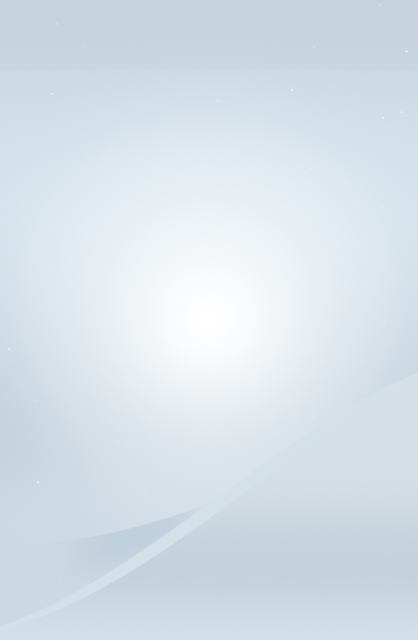
Write a Shadertoy shader that draws this background.

```glsl
const vec3 WHITE = vec3(1.0);
const vec3 SKY_TOP = vec3(0.785, 0.837, 0.882);
const vec3 SKY_PALE = vec3(0.830, 0.885, 0.922);
const vec3 SKY_DEEP = vec3(0.758, 0.817, 0.863);
const vec3 SKY_LOW = vec3(0.800, 0.850, 0.890);
const vec3 HILL_PALE = vec3(0.835, 0.874, 0.903);
const vec3 HILL_DEEP = vec3(0.770, 0.821, 0.858);
const vec3 HILL_BASE = vec3(0.825, 0.873, 0.910);
const vec3 FOLD_PALE = vec3(0.800, 0.850, 0.888);
const vec3 FOLD_SHADE = vec3(0.745, 0.808, 0.860);
const vec3 RIBBON = vec3(0.832, 0.880, 0.912);

float hash(vec2 p) {
    return fract(sin(dot(p, vec2(127.1, 311.7))) * 43758.5453);
}

// Coverage below a height, softened by the given width
float below(float y, float height, float blur) {
    return 1.0 - smoothstep(height - blur, height + blur, y);
}

vec3 skyColor(float y, float blur) {
    vec3 color = mix(SKY_LOW, SKY_DEEP, smoothstep(0.18, 0.34, y));
    color = mix(color, SKY_PALE, smoothstep(0.34, 0.68, y));
    color = mix(color, SKY_TOP, smoothstep(0.70, 1.0, y));
    return color - 0.010 * (1.0 - below(y, 0.891, blur));
}

float glowAmount(float r) {
    return exp(-pow(r / 0.36, 1.5)) * (1.0 - smoothstep(0.35, 0.75, r));
}

vec3 hillColor(float y) {
    vec3 color = mix(HILL_BASE, HILL_DEEP, smoothstep(0.0, 0.11, y));
    return mix(color, HILL_PALE, smoothstep(0.11, 0.28, y));
}

float ribbonTop(float x) {
    return 0.021 + x * (0.221 + x * (0.479 - 0.303 * x));
}

float ribbonWidth(float x) {
    return 0.005 + 0.019 * sin(3.14159 * x);
}

float foldTop(float x) {
    return 0.146 + 0.02 * x + 0.23 * x * x;
}

// One faint speck in a few cells of a jittered grid
float specks(vec2 p, float cells, float blur) {
    vec2 cell = floor(p * cells);
    vec2 jitter = vec2(hash(cell + 3.1), hash(cell + 8.7));
    vec2 center = (cell + 0.2 + 0.6 * jitter) / cells;
    float radius = mix(0.001, 0.003, hash(cell + 5.3));
    float dotMask = 1.0 - smoothstep(radius - blur, radius + blur, length(p - center));
    return dotMask * step(0.90, hash(cell)) * hash(cell + 1.9);
}

void mainImage(out vec4 fragColor, in vec2 fragCoord) {
    vec2 uv = fragCoord / iResolution.xy;
    vec2 p = vec2(uv.x, uv.y * iResolution.y / iResolution.x);
    vec2 center = vec2(0.5, 0.502 * iResolution.y / iResolution.x);
    float blur = 1.0 / iResolution.y;

    // Sky with a central glow
    float r = length(p - center);
    vec3 color = skyColor(uv.y, blur);
    color = mix(color, WHITE, glowAmount(r));
    color += 0.10 * specks(p, 18.0, blur) * smoothstep(0.25, 0.55, r);

    // Fold at the left, shaded towards the ribbon
    float edge = foldTop(uv.x);
    float depth = edge - uv.y;
    float shade = smoothstep(0.10, 0.28, uv.x) * (1.0 - smoothstep(0.02, 0.09, depth));
    vec3 fold = mix(FOLD_PALE, FOLD_SHADE, shade);
    float foldMask = below(uv.y, edge, blur) * (1.0 - smoothstep(0.38, 0.54, uv.x));
    color = mix(color, fold, 0.85 * foldMask);

    // Ribbon and the hill under it
    float top = ribbonTop(uv.x);
    color = mix(color, RIBBON, below(uv.y, top, blur));
    vec3 hill = hillColor(uv.y);
    color = mix(color, hill, below(uv.y, top - ribbonWidth(uv.x), blur));

    // Fine grain against banding
    color += (hash(floor(uv * vec2(334.0, 512.0))) - 0.5) * 0.004;
    fragColor = vec4(clamp(color, 0.0, 1.0), 1.0);
}
```
